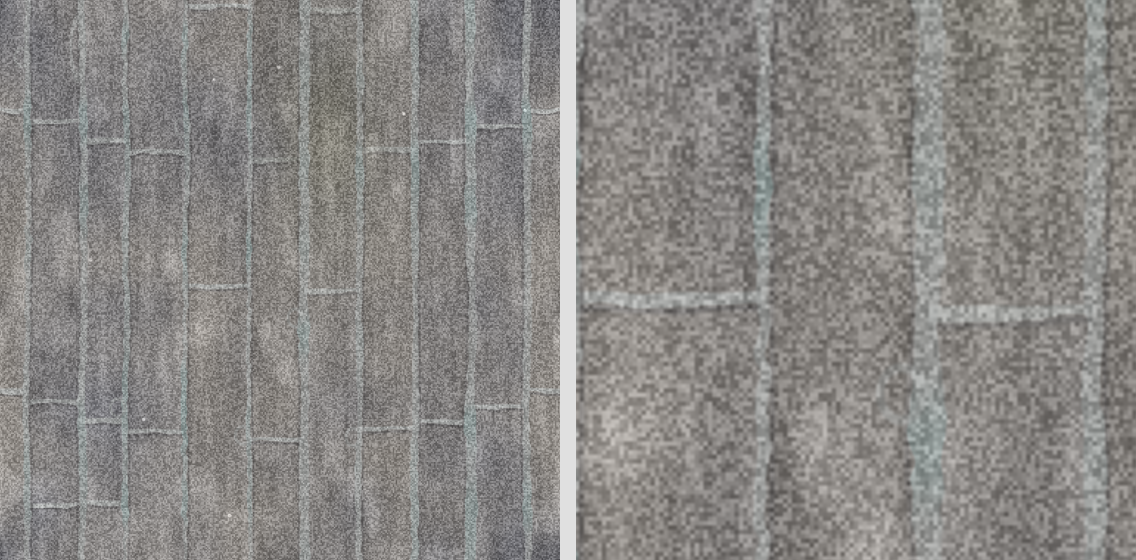
Left, the full canvas; right, a detail of the centre.
Write a WebGL 2 fragment shader that draws this texture.

```glsl
#version 300 es
precision highp float;
// Ten weathered grey planks with pale ragged seams, staggered joints and grain.
uniform vec2 u_resolution;
out vec4 outColor;

const float PLANKS = 10.0;
const vec3 WARM = vec3(0.525, 0.507, 0.488);
const vec3 COOL = vec3(0.472, 0.472, 0.492);
const vec3 OLIVE = vec3(0.515, 0.505, 0.455);
const vec3 PALE = vec3(0.625, 0.635, 0.630);
const vec3 VERDIGRIS = vec3(0.550, 0.620, 0.615);
const vec3 GAP = vec3(0.340, 0.335, 0.340);

float hash(vec2 p) {
  vec3 q = fract(vec3(p.xyx) * 0.1031);
  q += dot(q, q.yzx + 33.33);
  return fract((q.x + q.y) * q.z);
}

// Value noise that wraps after the given number of cells
float noise(vec2 uv, vec2 cells) {
  vec2 p = uv * cells;
  vec2 i = floor(p);
  vec2 f = smoothstep(0.0, 1.0, p - i);
  vec2 a = mod(i, cells);
  vec2 b = mod(i + 1.0, cells);
  return mix(mix(hash(a), hash(vec2(b.x, a.y)), f.x),
             mix(hash(vec2(a.x, b.y)), hash(b), f.x), f.y);
}

// Soft band of a given half width around zero
float band(float d, float halfWidth, float soft) {
  return 1.0 - smoothstep(halfWidth - soft, halfWidth + soft, abs(d));
}

// Seams are evenly spaced, apart from a few narrower planks on the left
float seamX(float i) {
  float k = mod(i, PLANKS);
  float shift = -0.02 * sin(1.4 * (k - 1.3)) * exp(-0.25 * (k - 2.0) * (k - 2.0));
  return (i + 0.42) / PLANKS + shift;
}

// Signed height above the nearest cross joint: two per plank, some with a third
float jointOffset(float y, float k) {
  float stagger = (k == 4.0 || k == 6.0) ? 0.23 : 0.0;
  float height = 0.80 - 0.09 * sin(0.314 * k) - stagger + 0.03 * (hash(vec2(k, 7.0)) - 0.5);
  float d = (fract((y - height) * 2.0 + 0.5) - 0.5) * 0.5;
  float extra = y - 0.093 - 0.005 * k;
  bool patched = k == 1.0 || k == 2.0;
  return patched && abs(extra) < abs(d) ? extra : d;
}

// Plank tint with its pale joint and the shadow below it
vec3 plank(vec2 uv, float k, float blotch, float rough, float soft) {
  float tone = hash(vec2(k, 3.0));
  vec3 color = mix(COOL, WARM, clamp(0.6 * tone + 1.2 * blotch - 0.4, 0.0, 1.0));
  color += (hash(vec2(k, 11.0)) - 0.5) * 0.035;
  float d = jointOffset(uv.y, k) + (rough - 0.5) * 0.006;
  color = mix(color, GAP, 0.6 * band(d + 0.0065, 0.002, soft + 0.001));
  return mix(color, PALE, 0.85 * band(d, 0.0025 + 0.003 * rough, soft));
}

// Faint ring-shaped stain, stretched vertically
float ring(vec2 p, float radius, float stretch, float soft) {
  return band(length(p / vec2(1.0, stretch)) - radius, 0.0025, soft);
}

void main() {
  vec2 uv = gl_FragCoord.xy / u_resolution;
  float soft = max(0.0015, 0.7 / u_resolution.y);
  float blotch = noise(uv, vec2(5.0, 4.0)) * 0.6 + noise(uv, vec2(14.0, 11.0)) * 0.4;
  float rough = noise(uv, vec2(43.0, 61.0));
  float ragged = noise(uv, vec2(90.0, 110.0));
  float streak = noise(uv, vec2(110.0, 8.0)) + noise(uv, vec2(53.0, 17.0)) - 1.0;

  // Planks from left to right, with the seams gathered along the way
  vec3 color = WARM;
  float pale = 0.0;
  float gap = 0.0;
  float patina = 0.0;
  for (float i = -1.0; i <= PLANKS; i++) {
    float k = mod(i, PLANKS);
    vec2 along = vec2((k + 0.5) / PLANKS, uv.y);
    float sway = noise(along, vec2(PLANKS, 7.0));
    float wear = noise(along + vec2(0.0, 0.37), vec2(PLANKS, 13.0));
    float d = uv.x - seamX(i) + (sway - 0.5) * 0.008;
    float halfWidth = mix(0.004, 0.0095, hash(vec2(k, 5.0))) * (0.55 + 0.8 * wear);
    float edge = d + (rough - 0.5) * 0.004 + (ragged - 0.5) * 0.003;
    float side = hash(vec2(k, 9.0)) < 0.5 ? -1.0 : 1.0;
    vec3 next = plank(uv, mod(i + 1.0, PLANKS), blotch, rough, soft);
    color = mix(color, next, smoothstep(-soft, soft, d));
    float seam = band(edge, halfWidth, soft) * mix(0.6, 1.0, sway);
    pale = max(pale, seam);
    patina = max(patina, seam * smoothstep(0.45, 0.9, wear));
    gap = max(gap, band(d - side * (halfWidth + 0.002), 0.0015, soft + 0.001));
  }

  // Weathering on the wood
  vec2 stain = (uv - vec2(0.59, 0.76)) / vec2(0.11, 0.25);
  color = mix(color, OLIVE, 0.75 * exp(-dot(stain, stain) * 1.5));
  color += streak * 0.065 + (blotch - 0.5) * 0.10;
  color += 0.07 * smoothstep(0.62, 0.9, noise(uv, vec2(27.0, 15.0)));

  // Seams, rings and small bright specks
  color = mix(color, GAP, gap * 0.5);
  color = mix(color, mix(PALE, VERDIGRIS, patina), pale * 0.88);
  for (float i = 0.0; i < 7.0; i++) {
    vec2 center = vec2(seamX(i) - 0.02 * hash(vec2(i, 21.0)), hash(vec2(i, 23.0)));
    float stretch = i == 1.0 ? 4.0 : 1.2;
    color = mix(color, PALE, 0.55 * ring(uv - center, 0.013, stretch, soft));
    vec2 speck = vec2(hash(vec2(i, 31.0)), hash(vec2(i, 37.0)));
    color += 0.25 * band(length(uv - speck), 0.003, soft);
  }

  // Fine grain over everything
  color += (noise(uv, vec2(380.0)) - 0.5) * 0.27;
  outColor = vec4(clamp(color, 0.0, 1.0), 1.0);
}
```
